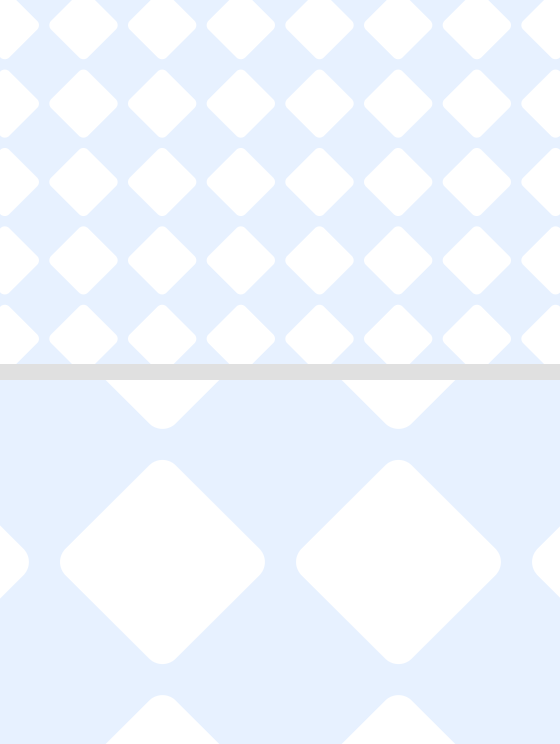
Top, the full canvas; bottom, a detail of the centre.
Give the GLSL for this pattern, as a WebGL 1 fragment shader.

```glsl
precision highp float;
// Grid of white diamonds with rounded corners on a pale blue ground.

#define REPEATS vec2(7.118, 4.643)     // cells across and down the canvas
#define FIRST_COLUMN 0.061             // centre of the left column, in cells
#define HALF_SIDE 0.3303               // half the diamond's side, in cells
#define CORNER_RADIUS 0.08             // corner rounding, in cells
#define GROUND_COLOR vec3(0.906, 0.945, 1.0)
#define DIAMOND_COLOR vec3(1.0)

uniform vec2 u_resolution;

// Signed distance to a rounded square
float roundedSquare(vec2 p, float halfSide, float radius) {
  vec2 q = abs(p) - (halfSide - radius);
  return length(max(q, 0.0)) + min(max(q.x, q.y), 0.0) - radius;
}

// Rotate by an eighth of a turn
vec2 rotateEighth(vec2 p) {
  return vec2(p.x + p.y, p.y - p.x) * sqrt(0.5);
}

void main() {
  vec2 uv = gl_FragCoord.xy / u_resolution;

  // Columns start near the left edge; a row sits on the vertical centre
  vec2 grid = vec2(uv.x, uv.y - 0.5) * REPEATS - vec2(FIRST_COLUMN, 0.0);
  vec2 cell = fract(grid + 0.5) - 0.5;

  // Diamond with an edge one pixel soft
  float dist = roundedSquare(rotateEighth(cell), HALF_SIDE, CORNER_RADIUS);
  float pixel = REPEATS.y / u_resolution.y;
  float coverage = clamp(0.5 - dist / pixel, 0.0, 1.0);

  gl_FragColor = vec4(mix(GROUND_COLOR, DIAMOND_COLOR, coverage), 1.0);
}
```
